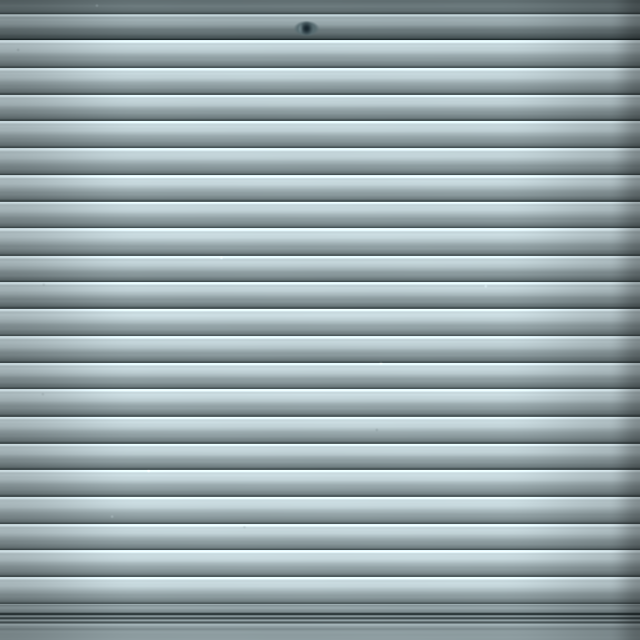
This texture is drawn by a Shadertoy shader. Its source:

```glsl
// A closed roller shutter: 22 horizontal metal slats under a dark header, with
// an oval lock and a ribbed bottom rail. Each slat is one shading profile
// repeated with fract; layered sines and sparse cells add slight wear.

const float SLATS = 22.0;
const float SHUTTER_TOP = 0.978;
const float SHUTTER_BOTTOM = 0.056;
const vec2 LOCK_CENTER = vec2(0.479, 0.9555);
const vec2 LOCK_RADIUS = vec2(0.017, 0.0105);

const vec3 SHADOW = vec3(0.29, 0.34, 0.35);
const vec3 SHINE = vec3(0.82, 0.89, 0.91);
const vec3 LOCK_RIM = vec3(0.34, 0.42, 0.44);
const vec3 LOCK_CORE = vec3(0.09, 0.15, 0.18);

float hash(vec2 p) {
    return fract(sin(dot(p, vec2(127.1, 311.7))) * 43758.54);
}

// Soft horizontal line, 1 at its center
float line(float y, float center, float halfWidth) {
    float d = (y - center) / halfWidth;
    return exp(-d * d);
}

// Filled ellipse with a smooth edge
float ellipse(vec2 p, vec2 radius, float blur) {
    float d = (length(p / radius) - 1.0) * min(radius.x, radius.y);
    return 1.0 - smoothstep(-blur, blur, d);
}

// Brushed variation, stretched along the slats
float brushed(vec2 uv) {
    float waves = sin(uv.y * 610.0 + 0.6 * sin(uv.x * 5.0));
    waves += 0.6 * sin(uv.y * 1130.0 + uv.x * 3.0);
    return waves + 0.5 * sin(uv.x * 23.0 + uv.y * 41.0);
}

// Sparse round specks, one possible per cell
float specks(vec2 uv, float cells, float density, float blur) {
    vec2 id = floor(uv * cells);
    vec2 center = 0.2 + 0.6 * vec2(hash(id), hash(id + 17.3));
    float dist = length(fract(uv * cells) - center) / cells;
    float present = step(1.0 - density, hash(id + 41.9));
    return present * (1.0 - smoothstep(0.0, 0.0022 + blur, dist));
}

// Tone across one slat, t running from its top edge to its bottom edge
float slatTone(float t, float soft) {
    float tone = mix(1.0, 0.9, smoothstep(0.1, 0.32, t));
    tone = mix(tone, 0.50, smoothstep(0.28, 0.70, t));
    tone = mix(tone, 0.29, smoothstep(0.68, 0.92, t));
    tone -= 0.09 * line(t, 0.14, 0.05);
    tone += 0.24 * line(t, 0.045, 0.035 + soft);
    return mix(tone, -0.02, line(t, 0.97, 0.035 + soft));
}

// Tone of the bottom rail: flat lip, dark ribs, lighter foot
float railTone(float y, float soft) {
    float tone = mix(0.50, 0.40, smoothstep(0.020, 0.044, y));
    tone += 0.16 * line(y, 0.050, 0.003);
    for (int i = 0; i < 3; i++) {
        float rib = 0.0405 - 0.0065 * float(i);
        tone -= (0.68 - 0.10 * float(i)) * line(y, rib, 0.0018 + soft);
        tone += 0.22 * line(y, rib - 0.0033, 0.0013 + soft);
    }
    return tone - 0.12 * line(y, 0.017, 0.002);
}

// Side falloff, strongest at the right border
float sideLight(float x) {
    float left = mix(0.84, 1.0, smoothstep(0.0, 0.22, x));
    float right = 1.0 - 0.13 * smoothstep(0.78, 0.96, x)
                      - 0.22 * smoothstep(0.95, 1.0, x);
    return left * right;
}

void mainImage(out vec4 fragColor, in vec2 fragCoord) {
    vec2 uv = fragCoord / iResolution.xy;
    float pixel = 1.0 / iResolution.y;

    // Slats, with slightly uneven spacing and tone
    float pitch = (SHUTTER_TOP - SHUTTER_BOTTOM) / SLATS;
    float s = (SHUTTER_TOP - uv.y) / pitch;
    s += 0.018 * sin(s * 1.9) * smoothstep(0.0, 1.0, s)
       * smoothstep(SLATS, SLATS - 1.0, s);
    float row = floor(s);
    float tone = slatTone(fract(s), 0.3 * pixel / pitch);
    tone += 0.07 * (hash(vec2(row, 3.0)) - 0.5);
    tone -= 0.22 * (1.0 - step(1.0, row)) + 0.07 * exp(-0.5 * s);

    // Bottom rail and header
    float inRail = 1.0 - smoothstep(-pixel, pixel, uv.y - SHUTTER_BOTTOM);
    float inHeader = smoothstep(-pixel, pixel, uv.y - SHUTTER_TOP);
    float headerTone = 0.16 - 0.25 * line(uv.y, SHUTTER_TOP, 0.003)
                     + 0.08 * line(uv.y, 0.990, 0.006);
    tone = mix(tone, railTone(uv.y, 0.3 * pixel), inRail);
    tone = mix(tone, headerTone, inHeader);

    // Wear
    tone += 0.009 * brushed(uv);
    tone += 0.15 * specks(uv, 24.0, 0.008, pixel);
    tone -= 0.12 * specks(uv + 0.37, 19.0, 0.012, pixel);
    vec3 color = mix(SHADOW, SHINE, tone) * sideLight(uv.x);

    // Lock: oval rim around a dark keyhole
    vec2 p = uv - LOCK_CENTER;
    float blur = 0.0012 + pixel;
    color = mix(color, LOCK_RIM, ellipse(p, LOCK_RADIUS, blur));
    color += 0.10 * ellipse(p + vec2(0.009, 0.0), vec2(0.003, 0.005), blur);
    color = mix(color, LOCK_CORE, ellipse(p, vec2(0.0062, 0.0068), 2.0 * blur));

    fragColor = vec4(clamp(color, 0.0, 1.0), 1.0);
}
```
